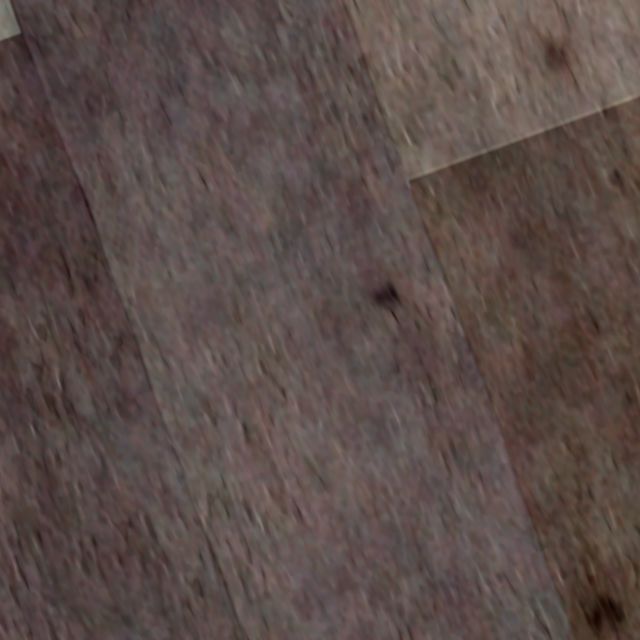
Write a WebGL 1 fragment shader that draws this texture.

```glsl
precision highp float;
uniform vec2 u_resolution;

// Plank layout, in canvas units
const vec2 ALONG = vec2(0.342, -0.940);
const vec2 ACROSS = vec2(0.940, 0.342);
const float LEFT_SEAM = 0.359;
const float RIGHT_SEAM = 0.846;
const float LEFT_JOINT = -0.880;
const float RIGHT_JOINT = -0.456;
const float EDGE = 0.003;
const float GRAIN_SKEW = 0.05;

// Wood colours
const vec3 MIDDLE_DARK = vec3(0.315, 0.268, 0.268);
const vec3 MIDDLE_GREY = vec3(0.374, 0.322, 0.312);
const vec3 LEFT_BROWN = vec3(0.303, 0.240, 0.236);
const vec3 LEFT_GREY = vec3(0.330, 0.275, 0.270);
const vec3 RIGHT_BROWN = vec3(0.345, 0.278, 0.243);
const vec3 PALE_OAK = vec3(0.450, 0.394, 0.365);
const vec3 PALE_GREEN = vec3(0.500, 0.490, 0.450);
const vec3 JOINT_LIGHT = vec3(0.050, 0.040, 0.020);
const vec3 KNOT_STAIN = vec3(0.050, 0.075, 0.085);
const vec3 KNOT_CORE = vec3(0.155, 0.140, 0.120);

// Colour drift of the noise
const vec3 RED_GREEN = vec3(0.45, -0.30, -0.05);
const vec3 GOLD_BLUE = vec3(0.25, 0.05, -0.45);

// Noise strengths
const float BROAD_AMP = 0.040;
const float MOTTLE_AMP = 0.042;
const float RELIEF_AMP = 0.056;
const float FINE_AMP = 0.038;
const float SCRATCH_AMP = 0.060;

// Knots: centre, radius, stain strength
const vec4 PALE_KNOT = vec4(0.867, 0.910, 0.022, 1.0);
const vec4 MIDDLE_KNOT = vec4(0.603, 0.532, 0.019, 0.3);
const vec4 CORNER_KNOT = vec4(0.945, 0.040, 0.025, 0.8);
const vec4 FAINT_KNOT = vec4(0.963, 0.720, 0.013, 0.4);

vec3 hash3(vec2 cell) {
  vec3 q = vec3(dot(cell, vec2(127.1, 311.7)),
                dot(cell, vec2(269.5, 183.3)),
                dot(cell, vec2(419.2, 371.9)));
  return fract(sin(q) * 43758.5);
}

// Cellular noise with smooth compact kernels: three channels in -1..1
vec3 cellNoise(vec2 p) {
  vec2 base = floor(p);
  vec2 f = p - base;
  vec3 sum = vec3(0.0);
  float total = 0.0;
  for (int j = -1; j <= 1; j++) {
    for (int i = -1; i <= 1; i++) {
      vec2 offset = vec2(float(i), float(j));
      vec2 d = offset + 0.2 + 0.6 * hash3(base + offset).xy - f;
      float weight = max(0.0, 1.0 - dot(d, d) / 1.44);
      weight *= weight * weight;
      sum += weight * (hash3(base + offset + 57.0) * 2.0 - 1.0);
      total += weight;
    }
  }
  return sum / total;
}

vec3 tinted(vec3 n, float chroma) {
  return vec3(n.x) + chroma * (n.y * RED_GREEN + n.z * GOLD_BLUE);
}

// Darkening of a knot, with a paler eye beside its core
vec3 knot(vec2 p, vec4 k, vec2 wobble) {
  vec2 d = p - k.xy;
  d = vec2(dot(d, ACROSS), dot(d, ALONG) * 0.85) / k.z + 0.4 * wobble;
  float r2 = dot(d, d);
  vec2 eye = d - vec2(0.0, 0.45);
  float core = exp(-r2 * r2) - 0.5 * exp(-6.0 * dot(eye, eye));
  return KNOT_CORE * core + KNOT_STAIN * k.w * exp(-r2 * 0.2);
}

// Narrow soft line around distance zero
float line(float d, float width) {
  return exp(-d * d / (width * width));
}

void main() {
  vec2 p = gl_FragCoord.xy / min(u_resolution.x, u_resolution.y);
  float along = dot(p, ALONG);
  float across = dot(p, ACROSS);
  float bend = 0.002 * sin(along * 9.0) + 0.001 * sin(along * 31.0 + 1.0);

  // Grain layers, stretched along the planks
  vec2 grain = vec2(across - GRAIN_SKEW * along, along);
  grain.x += 0.004 * sin(along * 11.0 + across * 17.0)
           + 0.001 * sin(along * 37.0 - across * 23.0);
  vec3 broad = cellNoise(grain * vec2(11.0, 6.0));
  vec3 mottle = cellNoise(grain * vec2(42.0, 24.0) + 13.0);
  vec2 streakScale = vec2(115.0, 36.0);
  vec3 streak = cellNoise(grain * streakScale + 31.0);
  vec3 lit = cellNoise((grain + vec2(0.004, 0.002)) * streakScale + 31.0);
  vec3 fine = cellNoise(grain * vec2(155.0, 95.0) + 71.0);

  // Plank colours
  float leftD = across - LEFT_SEAM - bend;
  float rightD = across - RIGHT_SEAM + bend;
  float jointD = along - RIGHT_JOINT;
  float onLeft = 1.0 - smoothstep(-EDGE, EDGE, leftD);
  float onRight = smoothstep(-EDGE, EDGE, rightD);
  vec3 middle = mix(MIDDLE_DARK, MIDDLE_GREY, smoothstep(-0.95, -0.45, along + 0.1 * broad.y));
  vec3 left = mix(LEFT_BROWN, LEFT_GREY, smoothstep(-0.40, -0.20, along + 0.1 * broad.z));
  left = mix(PALE_GREEN, left, smoothstep(-EDGE, EDGE, along - LEFT_JOINT));
  vec3 right = mix(PALE_OAK, RIGHT_BROWN, smoothstep(-EDGE, EDGE, jointD));
  right += JOINT_LIGHT * line(jointD + 0.004, 0.003);
  right -= 0.030 * smoothstep(0.0, EDGE, jointD) * exp(-max(jointD, 0.0) / 0.02);
  vec3 color = mix(mix(middle, left, onLeft), right, onRight);

  // Colour mottle, dense soft relief and a few dark scratches
  color += BROAD_AMP * tinted(broad, 0.45) + MOTTLE_AMP * tinted(mottle, 0.70);
  color += FINE_AMP * tinted(fine, 0.80);
  float relief = streak.x - lit.x;
  float patches = smoothstep(-0.4, 0.4, broad.z);
  color += RELIEF_AMP * (0.7 + 0.5 * patches) * relief * (0.7 + 0.5 * abs(relief));
  color -= SCRATCH_AMP * patches * smoothstep(0.42, 0.85, -streak.x);

  // Worn seams and knots
  float wear = 0.65 + 0.35 * sin(along * 17.0 + 2.0 * broad.x);
  color -= 0.080 * wear * line(leftD, 0.0030);
  color += 0.020 * wear * line(leftD - 0.006, 0.0030);
  color -= 0.055 * wear * line(rightD, 0.0035);
  vec2 wobble = mottle.yz;
  color -= knot(p, PALE_KNOT, wobble) + knot(p, MIDDLE_KNOT, wobble);
  color -= knot(p, CORNER_KNOT, wobble) + 0.6 * knot(p, FAINT_KNOT, wobble);

  gl_FragColor = vec4(clamp(color, 0.0, 1.0), 1.0);
}
```
